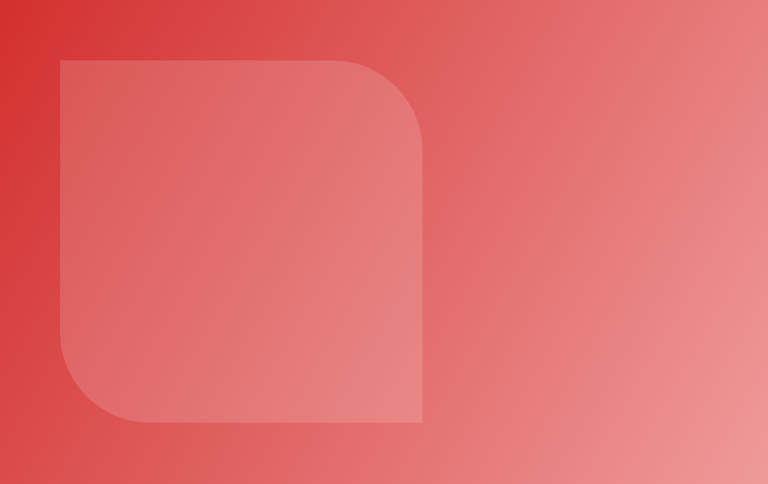
This background is drawn by a WebGL 2 fragment shader. Its source:

```glsl
#version 300 es
precision highp float;
// Red to pink slanted gradient with a translucent leaf-shaped panel.

uniform vec2 u_resolution;
out vec4 fragColor;

const vec3 DEEP_RED = vec3(0.827, 0.184, 0.184);
const vec3 SOFT_PINK = vec3(0.937, 0.604, 0.604);
const float GRADIENT_ANGLE = radians(-30.0);

// Panel lengths are in canvas heights, measured from the upper left corner.
const vec2 PANEL_CENTER = vec2(0.4985, 0.4990);
const float PANEL_HALF_SIZE = 0.3743;
const float PANEL_RADIUS = 0.1865;
const float PANEL_OPACITY = 0.15;

// Signed distance to a square rounded at its upper right and lower left corners.
float leafDistance(vec2 p, float halfSize, float radius) {
    float r = p.x * p.y > 0.0 ? radius : 0.0;
    vec2 q = abs(p) - halfSize + r;
    return length(max(q, 0.0)) + min(max(q.x, q.y), 0.0) - r;
}

// Linear gradient whose ends touch opposite corners of the canvas.
vec3 slantedGradient(vec2 centered, vec2 canvas) {
    vec2 direction = vec2(cos(GRADIENT_ANGLE), sin(GRADIENT_ANGLE));
    float span = dot(abs(direction), canvas);
    float t = dot(centered, direction) / span + 0.5;
    return mix(DEEP_RED, SOFT_PINK, clamp(t, 0.0, 1.0));
}

void main() {
    vec2 canvas = vec2(u_resolution.x / u_resolution.y, 1.0);
    vec2 p = gl_FragCoord.xy / u_resolution.y;
    float pixel = 1.0 / u_resolution.y;

    vec3 color = slantedGradient(p - 0.5 * canvas, canvas);

    // Panel veil with a one-pixel soft edge
    vec2 panelPoint = p - vec2(PANEL_CENTER.x, 1.0 - PANEL_CENTER.y);
    float d = leafDistance(panelPoint, PANEL_HALF_SIZE, PANEL_RADIUS);
    float coverage = clamp(0.5 - d / pixel, 0.0, 1.0);
    color = mix(color, vec3(1.0), PANEL_OPACITY * coverage);

    fragColor = vec4(color, 1.0);
}
```
